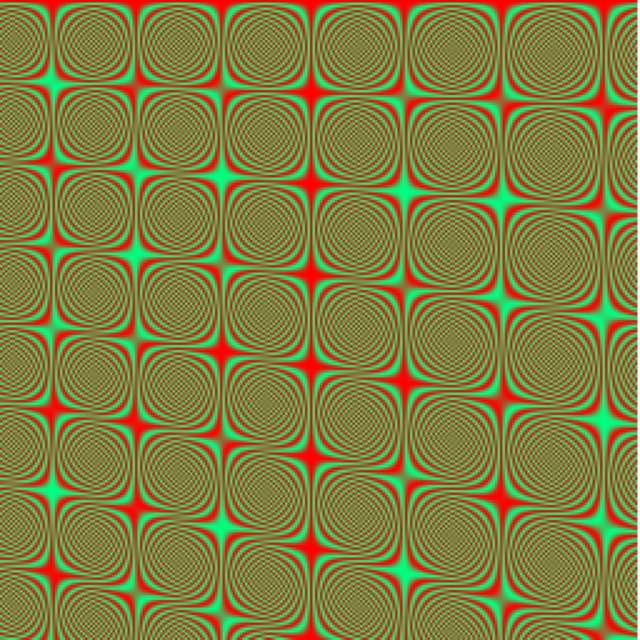
A Shadertoy shader for this pattern:

```glsl
const float TAU = 6.2831853;
const float GRID = 256.0;             // sample cells across the canvas
const float START_FREQ = 0.348;       // cycles per row at the left side
const float FREQ_GAIN = 8.0;          // repeats added across the canvas
const float FREQ_BEND = 1.009;        // widens the repeats to the right
const float SOFT_EDGE = 0.1;          // higher is a crisper cell border
const float MARGIN_CELLS = 1.0;       // pale strip at the right side
const vec3 RED = vec3(1.0, 0.0, 0.0);
const vec3 GREEN = vec3(0.0, 1.0, 0.5);
const vec3 PALE = vec3(1.0);

// Vertical frequency, in cycles per row, of one column
float columnFrequency(float u) {
    return START_FREQ + u * (FREQ_GAIN - FREQ_BEND * u);
}

// Product chirp: sampling it per cell folds it into ringed tiles
vec3 cellColor(vec2 cell) {
    float u = (cell.x + 0.5) / GRID;
    float cycles = fract(cell.y * columnFrequency(u));
    float wave = 0.5 - 0.5 * cos(TAU * cycles);
    float margin = step(GRID - MARGIN_CELLS, cell.x);
    return mix(mix(RED, GREEN, wave), PALE, margin);
}

void mainImage(out vec4 fragColor, in vec2 fragCoord) {
    vec2 uv = fragCoord / iResolution.xy;
    uv.y = 1.0 - uv.y;                // rows are counted from the top

    // Blend the four nearest cells with softened borders
    vec2 pos = uv * GRID - 0.5;
    vec2 base = floor(pos);
    vec2 blend = smoothstep(SOFT_EDGE, 1.0 - SOFT_EDGE, pos - base);
    vec2 lo = clamp(base, 0.0, GRID - 1.0);
    vec2 hi = clamp(base + 1.0, 0.0, GRID - 1.0);

    vec3 upper = mix(cellColor(lo), cellColor(vec2(hi.x, lo.y)), blend.x);
    vec3 lower = mix(cellColor(vec2(lo.x, hi.y)), cellColor(hi), blend.x);
    fragColor = vec4(mix(upper, lower, blend.y), 1.0);
}
```
